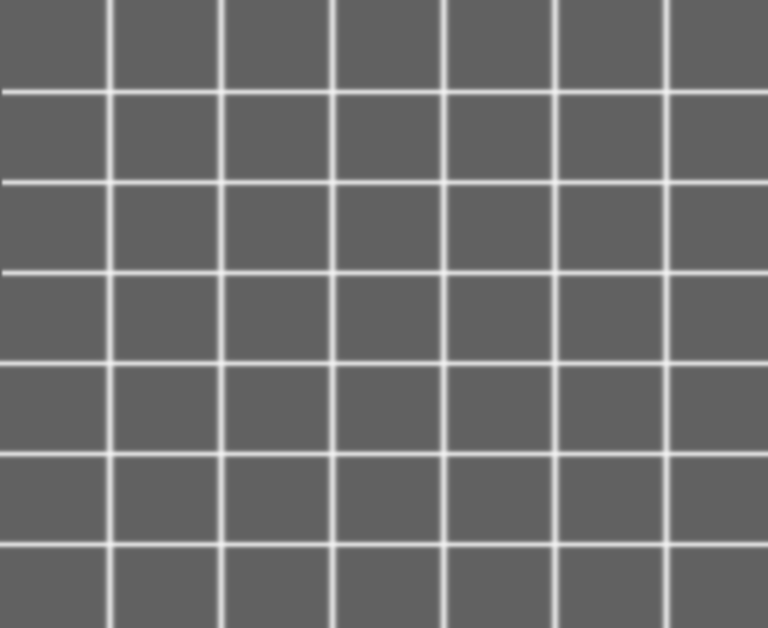
Reproduce this pattern procedurally as a WebGL 2 fragment shader.

```glsl
#version 300 es
precision highp float;

uniform vec2 u_resolution;
out vec4 fragColor;

const vec3 BACKGROUND = vec3(0.38);
const vec3 LINE_COLOR = vec3(0.96);
const float LINE_OPACITY = 0.81;
const float LAST_LINE = 5.0;

// Index of the nearest line, limited to the six that exist
float nearestLine(float position, float first, float spacing) {
    return clamp(round((position - first) / spacing), 0.0, LAST_LINE);
}

// Soft bell profile, never narrower than about a pixel
float softLine(float offset, float softness, float pixel) {
    float sigma = max(softness, 0.5 * pixel);
    float t = offset / sigma;
    return LINE_OPACITY * exp(-0.5 * t * t);
}

void main() {
    vec2 uv = gl_FragCoord.xy / u_resolution;
    vec2 pixel = 1.0 / u_resolution;

    // Grid placement and line softness, as fractions of the canvas
    vec2 first = vec2(0.1432, 0.1330);
    vec2 spacing = vec2(0.1449, 0.1441);
    vec2 softness = vec2(0.0039, 0.0036);

    float column = nearestLine(uv.x, first.x, spacing.x);
    float row = nearestLine(uv.y, first.y, spacing.y);
    vec2 offset = uv - first - spacing * vec2(column, row);

    float vertical = softLine(offset.x, softness.x, pixel.x);
    float horizontal = softLine(offset.y, softness.y, pixel.y);

    // The upper three rows fade in just inside the left edge
    float leftFade = smoothstep(0.0, 0.0055, uv.x);
    horizontal *= mix(1.0, leftFade, step(2.5, row));

    // Crossings brighten where the translucent lines overlap
    float coverage = 1.0 - (1.0 - vertical) * (1.0 - horizontal);
    fragColor = vec4(mix(BACKGROUND, LINE_COLOR, coverage), 1.0);
}
```
